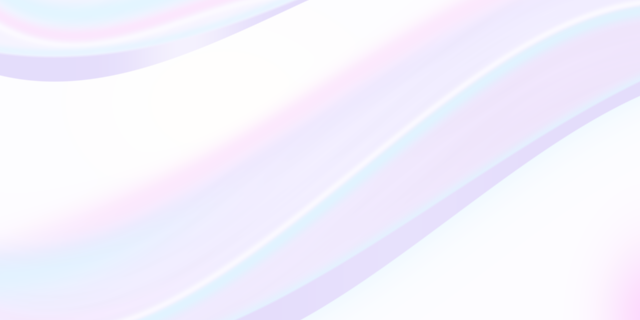
This background is drawn by a Shadertoy shader. Its source:

```glsl
// Pale iridescent silk: lilac folds sweeping diagonally over a white ground.

const vec3 WHITE    = vec3(0.992, 0.990, 1.000);
const vec3 IVORY    = vec3(1.000, 0.998, 0.992);
const vec3 LAVENDER = vec3(0.945, 0.930, 1.000);
const vec3 ORCHID   = vec3(0.938, 0.895, 0.985);
const vec3 LILAC    = vec3(0.895, 0.865, 0.985);
const vec3 PINK     = vec3(0.990, 0.895, 0.990);
const vec3 CYAN     = vec3(0.870, 0.960, 1.000);

vec2 hashGradient(vec2 cell) {
    vec2 h = vec2(dot(cell, vec2(127.1, 311.7)), dot(cell, vec2(269.5, 183.3)));
    return 2.0 * fract(sin(h) * 43758.5) - 1.0;
}

float gradientNoise(vec2 p) {
    vec2 i = floor(p), f = fract(p);
    vec2 u = f * f * f * (f * (f * 6.0 - 15.0) + 10.0);
    vec2 e = vec2(0.0, 1.0);
    float low = mix(dot(hashGradient(i), f),
                    dot(hashGradient(i + e.yx), f - e.yx), u.x);
    float high = mix(dot(hashGradient(i + e.xy), f - e.xy),
                     dot(hashGradient(i + e.yy), f - e.yy), u.x);
    return mix(low, high, u.y);
}

// Approximate signed distance above the cubic k.x + k.y t + k.z t^2 + k.w t^3.
float aboveCurve(float t, float y, vec4 k) {
    float height = k.x + t * (k.y + t * (k.z + t * k.w));
    float slope = k.y + t * (2.0 * k.z + 3.0 * t * k.w);
    return (y - height) / sqrt(1.0 + slope * slope);
}

float glow(float d, float width) {
    return exp(-d * d / (width * width));
}

float cover(float d, float softness) {
    return smoothstep(-softness, softness, d);
}

// Wide central fold, from its pink upper shoulder to the bright crease.
vec3 upperSheet(vec3 base, vec2 p, float shoulder, float crease, float streak) {
    float left = 1.0 - smoothstep(0.15, 0.85, p.x);
    vec3 silk = LAVENDER + 0.012 * streak;
    silk = mix(silk, CYAN, 0.75 * left * glow(shoulder + 0.10, 0.075));
    silk = mix(silk, LILAC, 0.22 * glow(shoulder + 0.065, 0.04) * (1.0 - 0.5 * left));
    silk = mix(silk, PINK, 0.35 * left * glow(crease - 0.045, 0.03));
    vec3 col = mix(base, silk, smoothstep(0.05, -0.06, shoulder));
    float blush = glow(shoulder - 0.005, 0.042 + 0.02 * left);
    return mix(col, PINK, 0.75 * blush * smoothstep(-0.2, 0.45, p.x));
}

// Fold below the crease, edged with a faint cyan sheen.
vec3 lowerSheet(vec2 p, float crease, float rim, float streak) {
    vec3 col = mix(LAVENDER, ORCHID, 0.35 + 0.55 * smoothstep(0.9, 1.7, p.x));
    col += 0.009 * streak;
    col = mix(col, CYAN, 0.85 * glow(crease + 0.018, 0.024));
    return mix(col, CYAN, 0.65 * glow(rim, 0.022));
}

// Nested swirl in the upper left, above its lilac hem.
vec3 swirl(vec2 p, float hem, float streak) {
    float ridge = aboveCurve(p.x - 0.23, p.y, vec4(0.88, 0.0, 0.95, -0.9));
    vec3 col = mix(WHITE, LAVENDER, 0.55) + 0.008 * streak;
    col = mix(col, CYAN, 0.8 * glow(ridge - 0.075, 0.04));
    col = mix(col, PINK, 0.85 * glow(ridge - 0.008, 0.022));
    col = mix(col, WHITE, 0.7 * glow(ridge + 0.022, 0.011));
    return mix(col, CYAN, 0.55 * glow(hem - 0.012, 0.014));
}

void mainImage(out vec4 fragColor, in vec2 fragCoord) {
    vec2 p = fragCoord / iResolution.y;
    float aa = 1.0 / iResolution.y;
    float t = p.x - 1.1;
    float u = p.x - 0.17;

    // Guide curves of the folds
    float shoulder = aboveCurve(t, p.y, vec4(0.757, 0.63, -0.05, -0.18));
    float crease = aboveCurve(t, p.y, vec4(0.45, 0.81, 0.02, -0.29));
    float rim = aboveCurve(t, p.y, vec4(0.196, 0.61, 0.14, -0.155));
    float under = aboveCurve(max(t, -0.5), p.y, vec4(0.098, 0.66, 0.265, -0.283));
    float hemTop = aboveCurve(u, p.y, vec4(0.822, 0.0, 0.385, -0.096));
    float hemBottom = aboveCurve(u, p.y, vec4(0.745, 0.0, 0.63, -0.284));

    // Fine streaks that follow the cloth
    float streak = gradientNoise(vec2(p.x * 2.5, crease * 32.0))
                 + 0.5 * gradientNoise(vec2(p.x * 4.0, crease * 70.0));

    // Ground and central folds
    vec3 ground = mix(WHITE, IVORY, glow(length((p - vec2(0.7, 0.68)) * vec2(0.7, 1.0)), 0.3));
    vec3 col = upperSheet(ground, p, shoulder, crease, streak);
    col = mix(lowerSheet(p, crease, rim, streak), col, cover(crease, 0.007));
    col = mix(col, WHITE, 0.75 * glow(crease - 0.008, 0.011));

    // Lilac underside and the pale ground beneath it
    vec3 underside = mix(LILAC, LAVENDER, 0.25 * glow(p.x - 1.25, 0.3));
    col = mix(underside, col, cover(rim, 1.5 * aa));
    vec3 floorTint = mix(WHITE, CYAN, 0.4 * exp(min(under, 0.0) / 0.06));
    float corner = glow(length((p - vec2(2.04, 0.0)) * vec2(1.3, 0.85)), 0.19);
    floorTint = mix(floorTint, vec3(0.985, 0.83, 0.99), 0.9 * corner);
    col = mix(floorTint, col, cover(under, aa));

    // Upper left swirl and hem
    vec3 hem = mix(LILAC, WHITE, 0.65 * glow(p.x - 0.58, 0.17));
    col = mix(col, hem, cover(hemBottom, aa));
    col = mix(col, swirl(p, hemTop, streak), cover(hemTop, 0.006));

    fragColor = vec4(clamp(col, 0.0, 1.0), 1.0);
}
```
